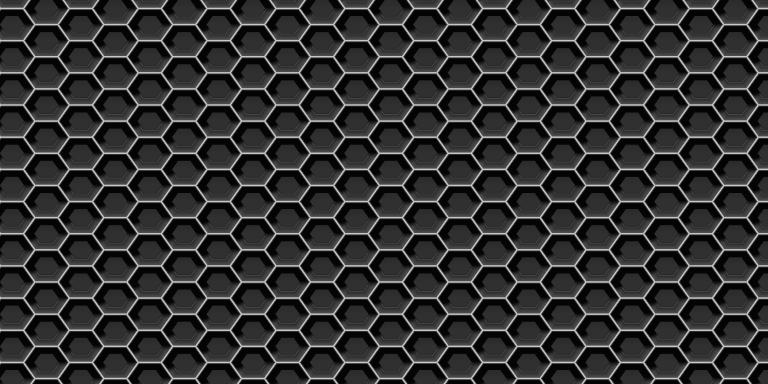
Give the GLSL for this pattern, as a WebGL 1 fragment shader.

```glsl
precision highp float;
// Dark metal honeycomb: recessed hexagonal cells with bright rims, lit from above.

uniform vec2 u_resolution;

// Lengths are in canvas heights.
#define COLUMN_STEP 0.0897
#define ROW_STEP 0.0838
#define ORIGIN vec2(0.8385, 0.559)
#define RIM_HALF 0.0019
#define BEVEL_HALF 0.0042
#define FLOOR_SIZE 0.53
#define GROOVE_SIZE 0.59
#define RIM_TONE 0.78
#define BEVEL_TONE 0.29
#define FLOOR_TONE 0.18
#define SHADOW_TONE 0.015
#define WALL_TONE 0.33

// Half width (corner to corner) and half height of one cell.
const vec2 CELL = vec2(COLUMN_STEP / 1.5, ROW_STEP * 0.5);

// Hexagonal norm: 0 at the cell centre, 1 on its outline.
float hexNorm(vec2 q) {
  q = abs(q);
  return max(q.y, q.x + 0.5 * q.y);
}

// Offset from the nearest centre of a rectangular lattice.
vec2 latticeOffset(vec2 p) {
  vec2 period = vec2(2.0 * COLUMN_STEP, ROW_STEP);
  return (fract(p / period + 0.5) - 0.5) * period;
}

// Offset from the nearest cell centre, scaled by the cell size.
vec2 cellPosition(vec2 p) {
  vec2 a = latticeOffset(p) / CELL;
  vec2 b = latticeOffset(p - vec2(COLUMN_STEP, 0.5 * ROW_STEP)) / CELL;
  return hexNorm(a) < hexNorm(b) ? a : b;
}

// True distance from a point inside the cell to its outline.
float outlineDistance(vec2 q) {
  q = abs(q);
  float flatSide = (1.0 - q.y) * CELL.y;
  float slope = (1.0 - q.x - 0.5 * q.y) / length(vec2(1.0, 0.5) / CELL);
  return min(flatSide, slope);
}

// Antialiased coverage of the region where d < edge.
float inside(float d, float edge, float pixel) {
  return clamp((edge - d) / pixel + 0.5, 0.0, 1.0);
}

void main() {
  float pixel = 1.0 / u_resolution.y;
  vec2 q = cellPosition(gl_FragCoord.xy * pixel - ORIGIN);
  float radius = hexNorm(q);
  float normPixel = pixel / CELL.y;

  // Walls: upper ones in shadow, lower ones brighten toward the rim.
  vec2 facing = q / max(radius, 0.001);
  float lit = smoothstep(0.1, 0.6, 0.25 * facing.x - facing.y);
  float climb = clamp((radius - FLOOR_SIZE) / (1.0 - FLOOR_SIZE), 0.0, 1.0);
  float tone = mix(SHADOW_TONE, mix(0.13, WALL_TONE, climb), lit);

  // Thin groove that catches light around the lower part of the floor.
  float groove = inside(abs(radius - GROOVE_SIZE), 0.02, normPixel);
  tone = mix(tone, 0.36, groove * lit * 0.7);

  // Flat floor, slightly shaded under the upper wall.
  float floorTone = FLOOR_TONE + 0.01 - 0.02 * smoothstep(-0.1, 0.5, q.y);
  tone = mix(tone, floorTone, inside(radius, FLOOR_SIZE, normPixel));

  // Bevel and bright rim shared by neighbouring cells.
  float edge = outlineDistance(q);
  tone = mix(tone, BEVEL_TONE, inside(edge, BEVEL_HALF, pixel) * 0.75);
  tone = mix(tone, RIM_TONE, inside(edge, RIM_HALF, pixel));

  gl_FragColor = vec4(vec3(tone), 1.0);
}
```
